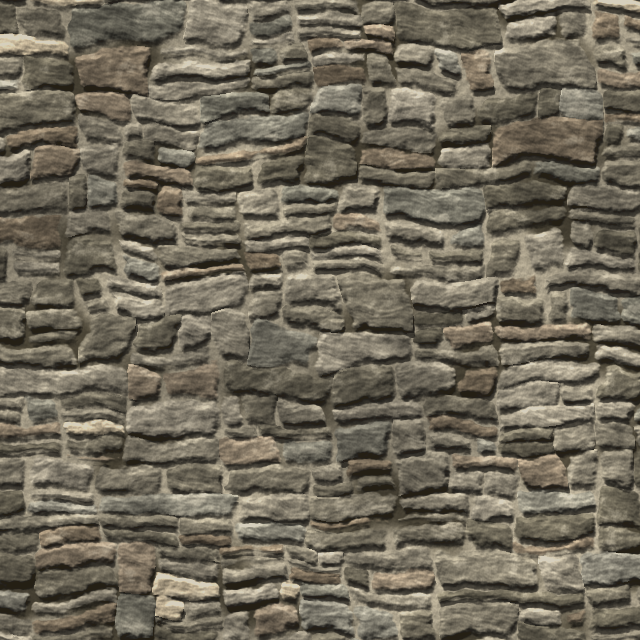
Reproduce this texture procedurally as a WebGL 1 fragment shader.

```glsl
precision highp float;
// Old rubble wall: rough, layered grey stones in uneven courses with pale mortar.
uniform vec2 u_resolution;

#define COURSES 7.0
#define COLUMNS 3.6
#define MIN_AREA 0.0024
#define MAX_AREA 0.0135
#define JOINT 0.0026
#define WARP 0.028
#define ROUGHNESS 0.0085
#define RELIEF 0.85
#define SHADOW 0.60
#define BLOTCHES 0.34

struct Wall { float height; float mask; float strata; float grain; vec2 id; };

float hash(vec2 p) {
  vec3 q = fract(p.xyx * 0.1031);
  q += dot(q, q.yzx + 33.33);
  return fract((q.x + q.y) * q.z);
}

float gradientDot(vec2 cell, vec2 offset) {
  float angle = 6.2832 * hash(cell);
  return dot(vec2(cos(angle), sin(angle)), offset);
}

float noise(vec2 p) {
  vec2 i = floor(p), f = p - i;
  vec2 u = f * f * f * (f * (f * 6.0 - 15.0) + 10.0);
  vec2 e = vec2(1.0, 0.0);
  return mix(mix(gradientDot(i, f), gradientDot(i + e, f - e), u.x),
             mix(gradientDot(i + e.yx, f - e.yx), gradientDot(i + 1.0, f - 1.0), u.x), u.y);
}

float fbm(vec2 p) {
  float sum = 0.0, amplitude = 1.0;
  for (int i = 0; i < 3; i++) {
    sum += amplitude * noise(p);
    p = p * 2.03 + 17.7;
    amplitude *= 0.55;
  }
  return sum;
}

float columnEdge(float column, float row) {
  return column + 0.5 * (hash(vec2(column, row) + 5.0) - 0.5);
}

// Signed distance to a stone; courses are cut into blocks, then split at random.
float stoneDistance(vec2 p, out vec2 id) {
  float row = floor(p.y * COURSES);
  float shift = hash(vec2(row, 3.0));
  float x = p.x * COLUMNS + shift;
  float column = floor(x + 0.5);
  if (x < columnEdge(column, row)) column -= 1.0;
  vec2 lo = vec2((columnEdge(column, row) - shift) / COLUMNS, row / COURSES);
  vec2 hi = vec2((columnEdge(column + 1.0, row) - shift) / COLUMNS, (row + 1.0) / COURSES);
  id = vec2(column, row) + 20.0;
  for (int i = 0; i < 5; i++) {
    vec2 size = hi - lo;
    float chance = hash(id + 71.0);
    if (size.x * size.y > mix(MIN_AREA, MAX_AREA, chance * chance)) {
      vec2 axis = size.x > size.y * mix(1.6, 3.6, hash(id + 31.0)) ? vec2(1.0, 0.0) : vec2(0.0, 1.0);
      vec2 cut = lo + size * mix(0.3, 0.7, hash(id + 13.0));
      float side = step(0.0, dot(p - cut, axis));
      lo = mix(lo, cut, axis * side);
      hi = mix(hi, cut, axis * (1.0 - side));
      id = id * 3.0 + vec2(side, 1.0 - side);
    }
  }
  vec2 local = p - 0.5 * (lo + hi);
  vec2 extent = 0.5 * (hi - lo) - JOINT * mix(0.3, 1.9, hash(id + 11.0));
  // Each stone leans and tapers a little.
  local.y *= 1.0 + 0.25 * hash(id + 17.0) * local.x / extent.x * sign(hash(id + 19.0) - 0.5);
  local.y += 0.08 * (hash(id + 7.0) - 0.5) * local.x;
  local.x += 0.6 * (hash(id + 9.0) - 0.5) * local.y;
  float corner = min(0.009, 0.5 * min(extent.x, extent.y));
  vec2 q = abs(local) - extent + corner;
  return length(max(q, 0.0)) + min(max(q.x, q.y), 0.0) - corner;
}

// Relief of the wall: bulging stones with tilted layers, over sandy mortar.
Wall surface(vec2 p) {
  Wall w;
  vec2 bend = vec2(noise(p * 5.0), noise(p * 5.0 + 40.0));
  bend += 0.4 * vec2(noise(p * 15.0 + 9.0), noise(p * 15.0 + 70.0));
  float d = stoneDistance(p + WARP * bend, w.id);
  d += ROUGHNESS * (0.7 * fbm(p * vec2(36.0, 55.0)) + 0.8 * noise(p * 9.0 + 33.0));
  float tilt = 0.6 * (hash(w.id + 23.0) - 0.5);
  vec2 layered = vec2(p.x + tilt * p.y, p.y - tilt * p.x) + 3.0 * hash(w.id + 29.0);
  layered += 0.008 * noise(p * 30.0);
  w.strata = fbm(layered * vec2(19.0, 52.0));
  w.grain = fbm(p * 80.0);
  w.mask = 1.0 - smoothstep(-0.002, 0.002, d);
  float body = 1.0 - smoothstep(-0.009, 0.003, d);
  w.height = body * (0.7 + 0.6 * hash(w.id + 37.0) + 0.45 * w.strata) + 0.15 * w.grain;
  return w;
}

vec3 stoneColour(vec2 id) {
  vec3 colour = mix(vec3(0.36, 0.34, 0.285), vec3(0.57, 0.54, 0.475), hash(id + 41.0));
  float kind = hash(id + 43.0);
  colour = mix(colour, vec3(0.48, 0.41, 0.33), 0.55 * step(0.86, kind));
  colour = mix(colour, vec3(0.46, 0.46, 0.42), 0.5 * step(kind, 0.12));
  return mix(colour, vec3(0.74, 0.68, 0.57), step(0.985, kind));
}

void main() {
  vec2 p = gl_FragCoord.xy / u_resolution.y;
  Wall here = surface(p);
  Wall above = surface(p + vec2(-0.001, 0.003));
  Wall overhang = surface(p + vec2(-0.003, 0.011));

  // Stones carry stains and layers; mortar is pale, with some deep open joints.
  float stain = fbm(p * vec2(15.0, 22.0) + 60.0);
  vec3 stone = stoneColour(here.id) * (1.0 + 0.22 * here.strata + BLOTCHES * stain + 0.18 * here.grain);
  stone = mix(stone, vec3(0.66, 0.63, 0.56), 0.4 * smoothstep(0.2, 0.7, stain + 0.4 * here.grain));
  vec3 mortar = vec3(0.62, 0.585, 0.505) * (1.0 + 0.12 * here.grain);
  float recess = smoothstep(-0.02, 0.28, noise(p * 7.5 + 25.0));
  mortar = mix(mortar, vec3(0.22, 0.20, 0.15), 0.85 * recess);
  vec3 colour = mix(mortar, stone, here.mask);

  // Light from above, and shade under projecting stones.
  float light = clamp(RELIEF * (here.height - above.height), -0.42, 0.36);
  float shade = SHADOW * smoothstep(0.12, 0.95, overhang.height - here.height);
  float weathering = 1.0 + BLOTCHES * noise(p * 4.0 + 11.0);
  colour *= (1.0 + light) * (1.0 - shade) * weathering;
  gl_FragColor = vec4(clamp(colour, vec3(0.14, 0.12, 0.08), vec3(0.84, 0.81, 0.74)), 1.0);
}
```
